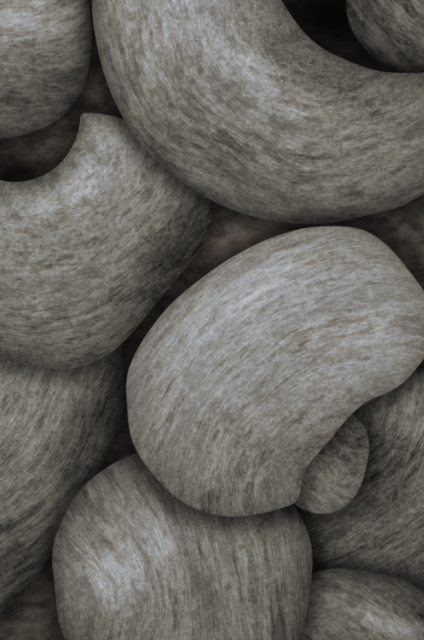
A Shadertoy shader for this texture:

```glsl
float hash(vec2 p) {
    vec3 q = fract(p.xyx * 0.1031);
    q += dot(q, q.yzx + 33.33);
    return fract((q.x + q.y) * q.z);
}

float noise(vec2 p) {
    vec2 i = floor(p), f = fract(p);
    f = f * f * (3.0 - 2.0 * f);
    return mix(mix(hash(i), hash(i + vec2(1, 0)), f.x),
               mix(hash(i + vec2(0, 1)), hash(i + 1.0), f.x), f.y);
}

float fbm(vec2 p) {
    float sum = 0.0, amp = 0.5;
    for (int i = 0; i < 4; i++) {
        sum += amp * noise(p);
        p = p * 2.03 + 17.7;
        amp *= 0.5;
    }
    return sum / 0.9375;
}

vec2 turn(vec2 q, float a) {
    float c = cos(a), s = sin(a);
    return vec2(c * q.x + s * q.y, c * q.y - s * q.x);
}

// Approximate distance to a full, slightly squared ellipse
float lobe(vec2 p, vec2 centre, vec2 radii, float angle) {
    vec2 q = pow(abs(turn(p - centre, angle)) / radii + 1e-4, vec2(2.3));
    return (pow(q.x + q.y, 1.0 / 2.3) - 1.0) * min(radii.x, radii.y);
}

float glow(vec2 p, vec2 centre, vec2 radii, float angle) {
    vec2 q = turn(p - centre, angle) / radii;
    return exp(-dot(q, q));
}

float smoothMax(float a, float b, float k) {
    float h = max(k - abs(a - b), 0.0) / k;
    return max(a, b) + h * h * k * 0.25;
}

// Paints one stone whose grain circles around the flow point
void stone(inout vec3 col, vec2 p, float d, vec2 centre, vec2 flow,
           float tone, float rim, float grime) {
    vec2 q = p - flow, axis = normalize(centre - flow);
    float angle = atan(axis.x * q.y - axis.y * q.x, dot(axis, q));
    float radius = length(q) + 0.025 * (noise(p * 9.0 + flow * 40.0) - 0.5);
    vec2 grain = vec2(radius, angle) + centre * 3.0 + 5.0;

    float broad = fbm(grain * vec2(30, 2.5));
    float fine = fbm(grain * vec2(130, 9));
    float hair = noise(grain * vec2(390, 32));
    float pits = fbm(p * 95.0 + centre * 50.0);
    float grit = noise(p * 290.0 + centre * 70.0);

    float v = tone + 0.07 + dot(p - centre, vec2(-0.08, 0.32));
    v += 0.2 * (broad - 0.5) + 0.3 * (fine - 0.5) + 0.1 * (hair - 0.5);
    v += 0.15 * (pits - 0.5) + 0.08 * (grit - 0.5);
    float stain = smoothstep(0.5, 0.7, 0.5 * broad + 0.25 * pits + 0.25 * fine);
    v *= 1.0 - grime * stain;
    v *= 1.0 - 0.9 * rim * exp(min(d, 0.0) * 30.0);
    v = clamp(v, 0.07, 0.74);

    vec3 tint = mix(vec3(1.03, 0.995, 0.92), vec3(0.985, 1.0, 1.015),
                    smoothstep(0.42, 0.66, v + 0.12 * (broad - 0.5)));
    col *= mix(0.5, 1.0, smoothstep(-0.005, 0.035, d));
    float edge = 1.0 / iResolution.y;
    col = mix(col, v * tint, smoothstep(edge, -edge, d));
}

void mainImage(out vec4 fragColor, in vec2 fragCoord) {
    vec2 p = fragCoord / iResolution.y;
    p.x += 0.5 * (0.664 - iResolution.x / iResolution.y);
    vec2 w = p + 0.008 * (vec2(noise(p * 14.0), noise(p * 14.0 + 50.0)) - 0.5);

    // Dark gaps with brown silt
    vec3 col = vec3(0.235, 0.215, 0.195) * (0.5 + fbm(p * vec2(60, 90)));
    col += vec3(0.11, 0.095, 0.085) * glow(p, vec2(0.4, 0.635), vec2(0.13, 0.035), 0.3);
    col *= 1.0 - 0.9 * glow(p, vec2(0.51, 0.98), vec2(0.1, 0.06), -0.7);
    col *= 1.0 - 0.7 * glow(p, vec2(0.02, 0.73), vec2(0.04, 0.03), 0.0);

    // Upper right corner
    vec2 c = vec2(0.69, 1.0);
    stone(col, p, lobe(w, c, vec2(0.15, 0.12), 0.0), c, vec2(0.85, 1.2), 0.33, 0.6, 0.4);

    // Lower left
    c = vec2(-0.01, 0.27);
    float tone = 0.42 - 0.22 * glow(p, vec2(0.17, 0.36), vec2(0.13, 0.05), 1.0)
               - 0.13 * glow(p, vec2(0.02, 0.12), vec2(0.06, 0.1), 0.0);
    stone(col, p, lobe(w, c, vec2(0.3, 0.15), 1.05), c, vec2(-0.26, 0.54), tone, 0.6, 0.4);

    // Lower right
    c = vec2(0.625, 0.245);
    tone = 0.33 - 0.15 * glow(p, vec2(0.59, 0.29), vec2(0.05, 0.09), 0.0)
         + 0.07 * glow(p, vec2(0.65, 0.36), vec2(0.05), 0.0);
    stone(col, p, lobe(w, c, vec2(0.165, 0.185), 0.0), c, vec2(0.39, 0.48), tone, 0.6, 0.5);

    c = vec2(0.56, -0.03);
    tone = 0.32 + 0.2 * glow(p, vec2(0.6, 0.03), vec2(0.075, 0.02), -0.45);
    stone(col, p, lobe(w, c, vec2(0.155, 0.137), -0.2), c, vec2(0.456, -0.17), tone, 0.6, 0.3);

    // Upper left
    c = vec2(0.0, 0.95);
    tone = 0.42 + 0.16 * glow(p, vec2(0.05, 0.975), vec2(0.09, 0.04), 0.15)
         - 0.1 * glow(p, vec2(0.07, 0.86), vec2(0.09, 0.025), 0.2);
    stone(col, p, lobe(w, c, vec2(0.145, 0.165), 0.0), c, vec2(0.0, 1.25), tone, 0.6, 0.4);

    // Middle left, scooped at its upper side
    c = vec2(0.117, 0.622);
    float d = lobe(w, c, vec2(0.221, 0.202), 0.0);
    d = smoothMax(d, dot(w, vec2(0.77, -0.637)) + 0.145, 0.05);
    d = smoothMax(d, 0.1 - length(w - vec2(0.026, 0.818)), 0.012);
    tone = 0.43 + 0.16 * glow(p, vec2(0.14, 0.745), vec2(0.07, 0.04), 0.85)
         + 0.14 * glow(p, vec2(0.06, 0.68), vec2(0.09, 0.025), 0.3)
         - 0.26 * glow(p, vec2(0.29, 0.62), vec2(0.12, 0.045), 0.9);
    stone(col, p, d, c, vec2(0.05, 0.805), tone, 0.45, 0.35);

    // Great curved stone across the top
    c = vec2(0.488, 0.993);
    d = length(w - c) - 0.342;
    d = smoothMax(d, 0.233 - length(w - vec2(0.638, 1.117)), 0.02);
    tone = 0.49 + 0.13 * glow(p, vec2(0.36, 0.93), vec2(0.14, 0.03), -0.85)
         + 0.06 * glow(p, vec2(0.23, 0.95), vec2(0.04, 0.09), 0.2)
         - 0.1 * glow(p, vec2(0.46, 0.9), vec2(0.16, 0.025), -0.5)
         - 0.09 * glow(p, vec2(0.33, 0.78), vec2(0.11, 0.03), -0.7);
    stone(col, p, d, c, vec2(0.52, 1.03), tone, 0.5, 0.36);

    // Bottom centre with a pale worn flank
    c = vec2(0.286, 0.102);
    tone = 0.41 + 0.17 * glow(p, vec2(0.17, 0.1), vec2(0.075, 0.055), 0.5)
         + 0.1 * glow(p, vec2(0.25, 0.16), vec2(0.02, 0.07), 0.35)
         - 0.14 * glow(p, vec2(0.34, 0.21), vec2(0.14, 0.035), -0.25);
    stone(col, p, lobe(w, c, vec2(0.202, 0.195), 0.0), c, vec2(-0.13, 0.01), tone, 0.5, 0.35);

    // Inner whorl, then the shell whose lip folds over it
    c = vec2(0.51, 0.284);
    tone = 0.47 - 0.22 * glow(p, vec2(0.54, 0.31), vec2(0.06, 0.035), 0.8);
    stone(col, p, lobe(w, c, vec2(0.066, 0.085), -0.3), c, vec2(0.6, 0.4), tone, 0.35, 0.5);

    c = vec2(0.44, 0.421);
    d = lobe(w, c, vec2(0.257, 0.19), 0.64);
    float lip = dot(w, vec2(0.635, -0.773)) - 0.082 + 0.007 * cos(p.x * 45.0);
    d = smoothMax(d, -smoothMax(-lip, 0.472 - w.x, 0.03), 0.02);
    tone = 0.49 + 0.08 * glow(p, vec2(0.38, 0.53), vec2(0.17, 0.035), 0.6)
         + 0.07 * glow(p, vec2(0.59, 0.45), vec2(0.08, 0.05), 0.8)
         - 0.04 * glow(p, vec2(0.43, 0.29), vec2(0.07, 0.1), 0.0);
    stone(col, p, d, c, vec2(0.6, 0.19), tone, 0.3, 0.25);

    fragColor = vec4(col, 1.0);
}
```
